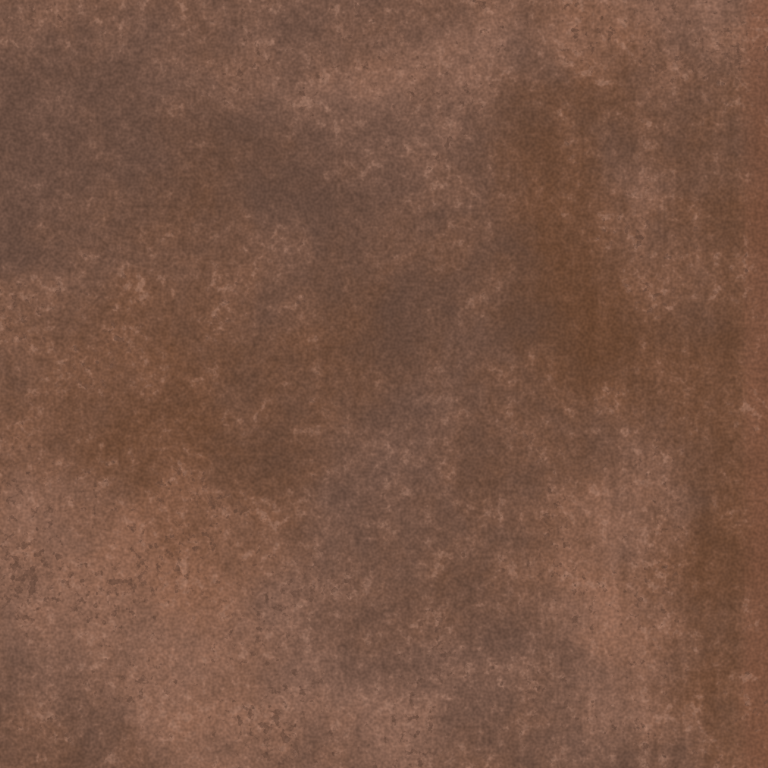
Reproduce this texture procedurally as a Shadertoy shader.

```glsl
const vec3 GREY_BROWN = vec3(0.390, 0.288, 0.240);
const vec3 RUST_BROWN = vec3(0.402, 0.270, 0.190);
const vec3 DUSTY_ROSE = vec3(0.575, 0.425, 0.355);
const vec3 WARM_CLAY = vec3(0.575, 0.405, 0.320);
const vec3 PALE_DUST = vec3(0.640, 0.490, 0.415);
const vec3 RED_EDGE = vec3(0.500, 0.325, 0.245);
const vec3 DARK_PIT = vec3(0.340, 0.245, 0.200);

float hash(vec2 p) {
    vec3 h = fract(p.xyx * 0.1031);
    h += dot(h, h.yzx + 33.33);
    return fract((h.x + h.y) * h.z);
}

float cornerSlope(vec2 cell, vec2 offset) {
    float angle = 6.2832 * hash(cell);
    return dot(vec2(cos(angle), sin(angle)), offset);
}

float gradientNoise(vec2 p) {
    vec2 cell = floor(p);
    vec2 f = p - cell;
    vec2 w = f * f * f * (f * (f * 6.0 - 15.0) + 10.0);
    vec2 e = vec2(1.0, 0.0);
    float low = mix(cornerSlope(cell, f), cornerSlope(cell + e, f - e), w.x);
    float high = mix(cornerSlope(cell + e.yx, f - e.yx), cornerSlope(cell + 1.0, f - 1.0), w.x);
    return mix(low, high, w.y);
}

float fbm(vec2 p, int octaves) {
    float sum = 0.0;
    float amplitude = 0.5;
    for (int i = 0; i < octaves; i++) {
        sum += amplitude * gradientNoise(p);
        p = mat2(0.8, 0.6, -0.6, 0.8) * p * 2.03 + 17.3;
        amplitude *= 0.58;
    }
    return sum;
}

float softPatch(vec2 p, vec2 center, vec2 radius) {
    vec2 d = (p - center) / radius;
    return exp(-dot(d, d));
}

// Broad worn areas (positive) and stained areas (negative)
float wearLayout(vec2 p) {
    float worn = softPatch(p, vec2(0.32, 0.14), vec2(0.20, 0.16))
               + softPatch(p, vec2(0.02, 0.30), vec2(0.15, 0.13))
               + softPatch(p, vec2(0.80, 0.20), vec2(0.10, 0.18))
               + softPatch(p, vec2(0.46, 0.94), vec2(0.22, 0.10))
               + 0.7 * softPatch(p, vec2(0.82, 0.98), vec2(0.16, 0.10));
    float stained = softPatch(p, vec2(0.20, 0.80), vec2(0.26, 0.20))
                  + softPatch(p, vec2(0.48, 0.55), vec2(0.18, 0.20))
                  + softPatch(p, vec2(0.74, 0.58), vec2(0.08, 0.26))
                  + softPatch(p, vec2(0.95, 0.42), vec2(0.06, 0.36));
    return worn - 0.7 * stained;
}

float rustLayout(vec2 p) {
    return softPatch(p, vec2(0.18, 0.48), vec2(0.28, 0.16))
         + softPatch(p, vec2(0.76, 0.64), vec2(0.11, 0.36))
         + softPatch(p, vec2(0.96, 0.34), vec2(0.09, 0.44))
         + 0.6 * softPatch(p, vec2(0.22, 0.27), vec2(0.16, 0.09))
         - 0.4 * softPatch(p, vec2(0.18, 0.82), vec2(0.28, 0.18))
         - 0.4 * softPatch(p, vec2(0.50, 0.30), vec2(0.12, 0.34));
}

void mainImage(out vec4 fragColor, in vec2 fragCoord) {
    vec2 p = fragCoord / iResolution.xy;
    vec2 warp = vec2(fbm(p * 4.0 + 3.1, 4), fbm(p * 4.0 + 41.7, 4));
    vec2 q = p + 0.12 * warp;

    // Cloudy mottling, with vertical streaks toward the right
    float clouds = fbm(q * 5.0 + 8.4, 6);
    float mottle = fbm(p * 18.0 + 0.4 * warp + 60.2, 6);
    float speckle = fbm(p * 75.0 + 25.6, 3);
    float streaks = fbm(vec2(p.x + 0.02 * warp.x, p.y * 0.08) * 38.0 + 12.5, 4);
    float streakArea = smoothstep(0.45, 0.85, p.x);

    float wear = 0.40 + 0.28 * wearLayout(q) + 0.58 * clouds + 0.42 * mottle
               + 0.42 * speckle + 0.35 * streakArea * streaks;
    wear = smoothstep(-0.05, 1.0, wear);
    float rustNoise = 0.9 * fbm(q * 5.0 + 90.3, 6) + 0.5 * mottle;
    float rust = smoothstep(-0.45, 0.95, 0.65 * rustLayout(q) + rustNoise);

    vec3 color = mix(mix(GREY_BROWN, RUST_BROWN, rust), mix(DUSTY_ROSE, WARM_CLAY, rust), wear);

    // Reddish rim along the right side
    float rim = smoothstep(0.955, 0.99, p.x + 0.02 * streaks);
    color = mix(color, RED_EDGE, 0.5 * rim);

    // Pale dust and dark pits, mostly on worn areas
    float dust = smoothstep(0.08, 0.42, speckle + 0.5 * mottle) * smoothstep(0.25, 0.7, wear);
    color = mix(color, PALE_DUST, 0.40 * dust);
    float pitNoise = fbm(p * 85.0 + 71.9, 3) + 0.5 * fbm(p * 9.0 + 33.3, 3);
    float pits = smoothstep(0.14, 0.36, pitNoise) * smoothstep(0.30, 0.60, wear);
    color = mix(color, DARK_PIT, 0.45 * pits);

    // Fine grain
    float grain = gradientNoise(p * 245.0 + 0.37) + 0.6 * gradientNoise(p * 150.0 + 5.7);
    color *= 1.0 + 0.145 * grain;

    fragColor = vec4(color, 1.0);
}
```
